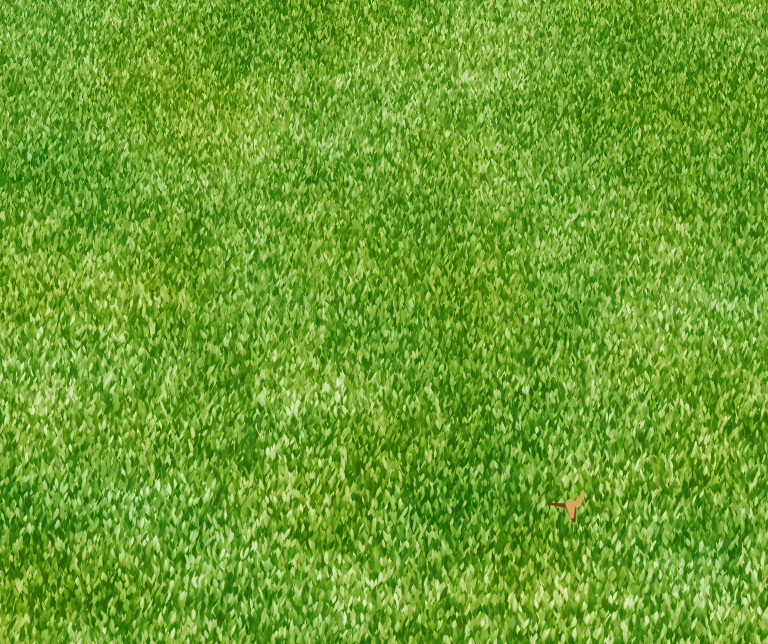
Reproduce this texture procedurally as a WebGL 1 fragment shader.

```glsl
precision highp float;
// Sunlit mown lawn seen at a slant, with layered short blades and one dry leaf.
uniform vec2 u_resolution;

#define NEAR_SCALE 1.3
#define PERSPECTIVE 0.55
#define CELL vec2(0.0088, 0.0140)
#define BLADE_WIDTH 0.0040
#define BLADE_LENGTH 0.0095
#define LEAN 0.9
#define EDGE_SOFTNESS 0.65
#define CONTRAST 1.08
#define PATCHINESS 0.95
#define HAZE 0.6
#define LAYERS 6

const vec3 DEEP = vec3(0.13, 0.36, 0.02);
const vec3 DARK = vec3(0.22, 0.47, 0.05);
const vec3 LEAF = vec3(0.35, 0.58, 0.09);
const vec3 GRASS = vec3(0.49, 0.68, 0.16);
const vec3 DULL = vec3(0.47, 0.64, 0.25);
const vec3 LIGHT = vec3(0.61, 0.75, 0.33);
const vec3 PALE = vec3(0.73, 0.84, 0.53);
const vec3 GLINT = vec3(0.87, 0.94, 0.77);
const vec3 STRAW = vec3(0.83, 0.66, 0.36);
const vec3 BROWN = vec3(0.42, 0.27, 0.08);

vec4 hash4(vec2 p) {
  vec4 q = fract(p.xyxy * vec4(0.1031, 0.1030, 0.0973, 0.1099));
  q += dot(q, q.wzxy + 33.33);
  return fract((q.xxyz + q.yzzw) * q.zywx);
}

float corner(vec2 cell, vec2 offset) {
  float angle = 6.2832 * hash4(cell).x;
  return dot(vec2(cos(angle), sin(angle)), offset);
}

float gradientNoise(vec2 p) {
  vec2 i = floor(p), f = p - i;
  vec2 u = f * f * f * (f * (f * 6.0 - 15.0) + 10.0);
  vec2 e = vec2(1.0, 0.0);
  float low = mix(corner(i, f), corner(i + e, f - e), u.x);
  float high = mix(corner(i + e.yx, f - e.yx), corner(i + 1.0, f - 1.0), u.x);
  return mix(low, high, u.y);
}

// Paints overlapping blades back to front: x is tone, y is dullness.
vec2 blades(vec2 ground) {
  vec2 paint = vec2(-1.0, 0.3);
  for (int layer = 0; layer < LAYERS; layer++) {
    float depth = float(layer);
    vec2 g = ground / CELL + depth * vec2(0.37, 0.61);
    vec2 base = floor(g);
    for (int j = -1; j <= 1; j++) {
      for (int i = -1; i <= 1; i++) {
        vec2 cell = base + vec2(float(i), -float(j));
        vec4 h = hash4(cell + 400.0 + depth * 37.0);
        vec4 k = hash4(cell.yx + 900.0 + depth * 53.0);
        vec2 d = (g - cell - h.xy) * CELL;
        float along = d.y / (BLADE_LENGTH * mix(0.65, 1.1, k.x));
        // Undo the perspective shear so blades stand upright, then lean and bend them.
        d.x -= PERSPECTIVE * ground.x * d.y;
        d.x -= (h.z - 0.43) * LEAN * d.y + (k.y - 0.5) * 0.003 * along * along;
        float across = abs(d.x) / (BLADE_WIDTH * mix(0.65, 1.1, k.z));
        float cover = smoothstep(0.0, EDGE_SOFTNESS, 1.0 - across - along * along);
        float tone = (h.w * 2.0 - 1.0) * 1.8 + 0.35 * along + 0.06 * (depth - 3.0);
        paint = mix(paint, vec2(tone, k.w), cover);
      }
    }
  }
  return paint;
}

vec3 rampStep(vec3 c, vec3 next, float from, float to, float t) {
  return mix(c, next, clamp((t - from) / (to - from), 0.0, 1.0));
}

vec3 grassColor(float t, float dullness) {
  vec3 c = rampStep(DEEP, DARK, 0.0, 0.08, t);
  c = rampStep(c, LEAF, 0.08, 0.29, t);
  c = rampStep(c, GRASS, 0.29, 0.57, t);
  c = rampStep(c, LIGHT, 0.57, 0.86, t);
  c = rampStep(c, PALE, 0.86, 0.96, t);
  c = rampStep(c, GLINT, 0.96, 1.0, t);
  float middle = smoothstep(0.35, 0.55, t) * (1.0 - smoothstep(0.7, 0.85, t));
  return mix(c, DULL, HAZE * middle * smoothstep(0.35, 0.8, dullness));
}

// Tapered stroke: one at the core, zero outside.
float stroke(vec2 p, vec2 a, vec2 b, float radius) {
  vec2 ab = b - a;
  float t = clamp(dot(p - a, ab) / dot(ab, ab), 0.0, 1.0);
  float r = radius * (1.0 - 0.6 * t);
  return 1.0 - smoothstep(r - 0.0015, r + 0.0015, length(p - a - ab * t));
}

void main() {
  vec2 uv = gl_FragCoord.xy / u_resolution.y;
  float scale = NEAR_SCALE - PERSPECTIVE * uv.y;
  float centre = 0.5 * u_resolution.x / u_resolution.y;
  vec2 ground = vec2((uv.x - centre) / scale, -log(scale) / PERSPECTIVE);

  // Broad worn patches, tufts and fine upright grain.
  float patches = gradientNoise(uv * vec2(3.0, 5.0) + 7.3)
    + 0.7 * gradientNoise(ground * vec2(10.0, 15.0) + 31.7)
    + 0.6 * gradientNoise(ground * vec2(28.0, 34.0) + 63.1);
  float grain = gradientNoise(ground * vec2(170.0, 75.0) + 210.4);
  vec2 blade = blades(ground);
  float tone = blade.x + PATCHINESS * patches + 0.9 * grain;
  tone *= CONTRAST * mix(1.1, 0.88, smoothstep(0.1, 0.7, uv.y));
  vec3 color = grassColor(1.0 / (1.0 + exp(-1.7 * tone)), blade.y + 0.3 * patches);
  float yellowing = gradientNoise(uv * vec2(4.0, 6.0) + 91.2);
  color += yellowing * vec3(0.08, 0.015, -0.04);

  // Curled dry leaf with a thin brown stem.
  vec2 p = uv - vec2(0.885, 0.216);
  color = mix(color, BROWN, stroke(p, vec2(0.0, -0.002), vec2(-0.034, 0.002), 0.004));
  color = mix(color, BROWN, stroke(p, vec2(0.002, -0.006), vec2(0.006, -0.024), 0.008));
  color = mix(color, STRAW, stroke(p, vec2(0.001, 0.001), vec2(0.003, -0.018), 0.008));
  color = mix(color, STRAW, stroke(p, vec2(0.012, 0.002), vec2(0.021, 0.018), 0.006));
  gl_FragColor = vec4(clamp(color, 0.0, 1.0), 1.0);
}
```
